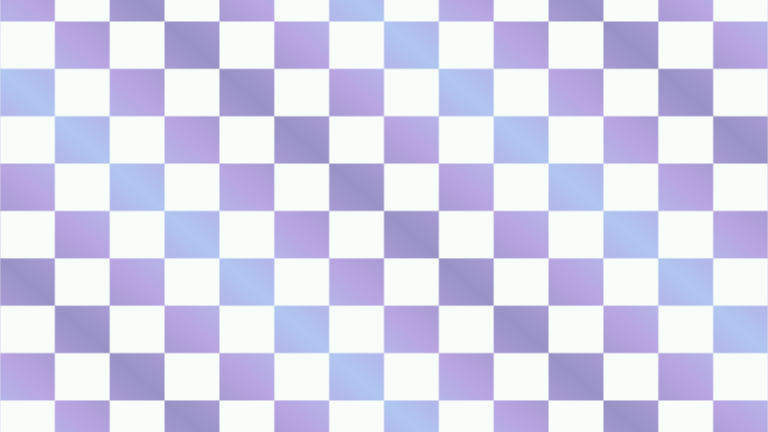
This pattern is drawn by a Shadertoy shader. Its source:

```glsl
// Checkerboard of off-white and pastel cells, tinted by a repeating diagonal gradient.

const vec2  CELLS       = vec2(14.0, 9.12);  // cells across and down the canvas
const float TOP_OFFSET  = 0.546;             // part of the first row cut off at the top
const float TINT_PERIOD = 8.0;               // cells along a row per gradient cycle
const float EDGE_SOFT   = 0.0021;            // half width of cell edges, in canvas heights

const vec3 PAPER  = vec3(0.972, 0.992, 0.975);
const vec3 LILAC  = vec3(0.723, 0.645, 0.883);
const vec3 DUSK   = vec3(0.595, 0.575, 0.775);
const vec3 SKY    = vec3(0.688, 0.775, 0.942);

// Alternates between -1 and 1 per cell, with a linear ramp across each edge.
vec2 softParity(vec2 grid, vec2 halfWidth) {
    vec2 edgeDistance = 0.5 - abs(fract(grid) - 0.5);
    vec2 parity = 1.0 - 2.0 * mod(floor(grid), 2.0);
    return parity * clamp(edgeDistance / halfWidth, 0.0, 1.0);
}

// Cycles lilac, dusk, lilac, sky.
vec3 diagonalTint(float t) {
    float phase = fract(t / TINT_PERIOD);
    float strength = 1.0 - abs(4.0 * fract(2.0 * phase) - 2.0) * 0.5;
    return mix(LILAC, phase < 0.5 ? DUSK : SKY, strength);
}

void mainImage(out vec4 fragColor, in vec2 fragCoord) {
    // Grid coordinates count rightwards and down from the top left
    vec2 uv = fragCoord / iResolution.xy;
    vec2 grid = vec2(uv.x, 1.0 - uv.y) * CELLS + vec2(0.0, TOP_OFFSET);

    // Edge width in cells, never thinner than one pixel in total
    float soft = max(EDGE_SOFT, 0.5 / iResolution.y);
    vec2 halfWidth = soft * iResolution.y * CELLS / iResolution.xy;

    // Coloured cells are those whose column and row parities agree
    vec2 parity = softParity(grid, halfWidth);
    float coloured = 0.5 + 0.5 * parity.x * parity.y;

    vec3 tint = diagonalTint(grid.x - grid.y);
    fragColor = vec4(mix(PAPER, tint, coloured), 1.0);
}
```
